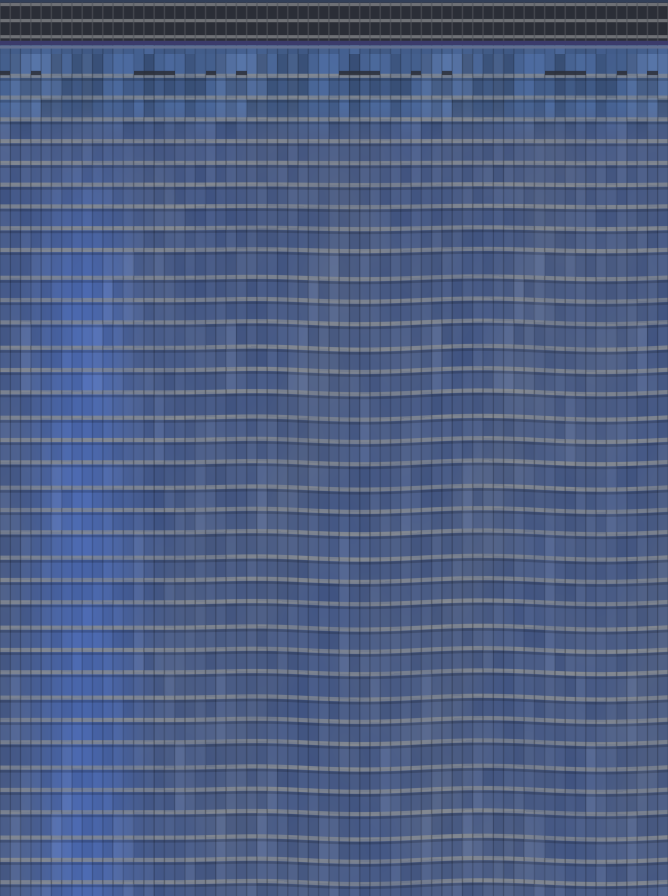
Give the GLSL for this texture, as a Shadertoy shader.

```glsl
// Blue tiled facade: 65 narrow columns crossed by pale, sagging horizontal ledges under a dark cornice.

const float TAU = 6.2831853;
const float COLUMNS = 65.0;
const float COLUMN_CYCLE = 20.0;    // columns before the tile tones recur
const float FIRST_LEDGE = 0.0846;   // depths are measured down from the top
const float UPPER_PITCH = 0.0243;
const float LOWER_START = 0.295;
const float GROUP_PITCH = 0.0781;   // lower ledges come in groups of three
const float LOWER_PITCH = 0.0249;
const float CORNICE = 0.0455;

const vec3 DEEP_BLUE = vec3(0.255, 0.335, 0.525);
const vec3 DUSTY_BLUE = vec3(0.325, 0.385, 0.52);
const vec3 BRIGHT_BLUE = vec3(0.29, 0.41, 0.70);
const vec3 TOP_BLUE = vec3(0.25, 0.36, 0.54);
const vec3 LEDGE = vec3(0.52, 0.54, 0.57);
const vec3 DARK_CELL = vec3(0.17, 0.18, 0.215);
const vec3 RAIL = vec3(0.43, 0.44, 0.46);
const vec3 PURPLE = vec3(0.23, 0.23, 0.42);

float hash(vec2 p) {
    p = fract(p * vec2(0.1031, 0.1137));
    p += dot(p, p.yx + 33.33);
    return fract((p.x + p.y) * p.x * 17.0);
}

// Smooth-edged bar around zero
float bar(float d, float halfWidth, float soft) {
    return 1.0 - smoothstep(halfWidth - soft, halfWidth + soft, abs(d));
}

float glow(float d, float radius) {
    return exp(-d * d / (radius * radius));
}

// Layered sines for broad soiling
float soiling(vec2 p) {
    return 0.5 * sin(p.x * 19.0 + 2.0 * sin(p.y * 7.0))
         + 0.3 * sin(p.x * 43.0 - p.y * 11.0)
         + 0.2 * sin(p.y * 61.0 + 3.0 * sin(p.x * 23.0));
}

// Signed depth from the nearest ledge, and the ledge index
vec2 nearestLedge(float depth) {
    if (depth < LOWER_START) {
        float k = round((depth - FIRST_LEDGE) / UPPER_PITCH);
        return vec2(depth - FIRST_LEDGE - k * UPPER_PITCH, k);
    }
    float lead = 0.5 * (GROUP_PITCH - 2.0 * LOWER_PITCH);
    float y = depth - 0.31 + lead;
    float group = floor(y / GROUP_PITCH);
    float m = y - group * GROUP_PITCH - lead;
    float k = clamp(round(m / LOWER_PITCH), 0.0, 2.0);
    return vec2(m - k * LOWER_PITCH, 9.0 + group * 3.0 + k);
}

// Ledges bow gently on the middle and right
float sag(float x, float depth) {
    float amount = smoothstep(0.2, 0.48, x) * smoothstep(0.12, 0.4, depth);
    return 0.0021 * amount * cos(TAU * (x - 0.54) / 0.36);
}

vec3 tileColour(vec2 uv, float depth, float column, float row) {
    float cycle = mod(column + 2.0, COLUMN_CYCLE);
    float tone = hash(vec2(cycle + 3.0, row + 7.0));
    float streak = hash(vec2(cycle + 51.0, floor(row / 3.0) + 2.0));
    float top = 1.0 - smoothstep(0.11, 0.16, depth);
    float dust = 0.42 + 0.3 * soiling(uv) + 0.35 * (tone - 0.5);
    vec3 c = mix(DEEP_BLUE, DUSTY_BLUE, clamp(dust + 0.15 * uv.x, 0.0, 1.0));
    c = mix(c, TOP_BLUE, 0.8 * top);
    float sheen = glow(uv.x - 0.125, 0.075) * smoothstep(0.08, 0.35, depth);
    c = mix(c, BRIGHT_BLUE, 0.85 * sheen);
    c *= 1.0 + (tone - 0.5) * mix(0.09, 0.35, top);
    return c + 0.045 * smoothstep(0.82, 0.95, streak);
}

vec3 corniceColour(float depth, float seam, float soft) {
    vec3 c = mix(DARK_CELL, RAIL, 0.35 * seam);
    float rail = mod(depth - 0.005 + 0.009, 0.018) - 0.009;
    c = mix(c, RAIL, bar(rail, 0.0018, soft) * (1.0 - 0.4 * seam));
    return mix(c, vec3(0.2, 0.25, 0.35), 1.0 - smoothstep(0.002, 0.004, depth));
}

void mainImage(out vec4 fragColor, in vec2 fragCoord) {
    vec2 uv = fragCoord / iResolution.xy;
    float depth = 1.0 - uv.y;
    float soft = 0.7 / iResolution.y;
    float softColumn = 0.7 * COLUMNS / iResolution.x;

    // Column seams
    float x = uv.x * COLUMNS;
    float column = floor(x);
    float seam = bar(fract(x + 0.5) - 0.5, 0.07, softColumn);
    float seamWear = 0.5 + 0.5 * hash(vec2(column, 5.0));

    // Tiles between ledges
    vec2 ledge = nearestLedge(depth - sag(uv.x, depth));
    float row = ledge.y + step(0.0, ledge.x);
    vec3 c = tileColour(uv, depth, column, row);
    c *= 1.0 - 0.2 * seam * seamWear;

    // Ledge with shadow and uneven fading
    float below = step(0.075, depth);
    float fade = 0.78 + 0.14 * soiling(uv.yx * 1.3) + 0.16 * (hash(vec2(column, row)) - 0.5);
    c *= 1.0 - 0.17 * below * bar(ledge.x - 0.0042, 0.0014, soft);
    c = mix(c, LEDGE * (1.0 - 0.28 * seam), below * fade * bar(ledge.x, 0.0023, soft));

    // Dark open vents along the first ledge
    float vent = step(0.68, hash(vec2(mod(column + 2.0, COLUMN_CYCLE), 91.0)));
    c = mix(c, DARK_CELL, 0.85 * vent * bar(depth - 0.0815, 0.0024, soft));

    // Cornice, purple strip and pale lip
    c = mix(c, vec3(0.38, 0.43, 0.56), bar(depth - 0.0525, 0.0017, soft));
    c = mix(c, PURPLE, bar(depth - 0.0475, 0.0028, soft));
    vec3 cornice = corniceColour(depth, seam, soft);
    c = mix(cornice, c, smoothstep(CORNICE - soft, CORNICE + soft, depth));

    fragColor = vec4(c, 1.0);
}
```
